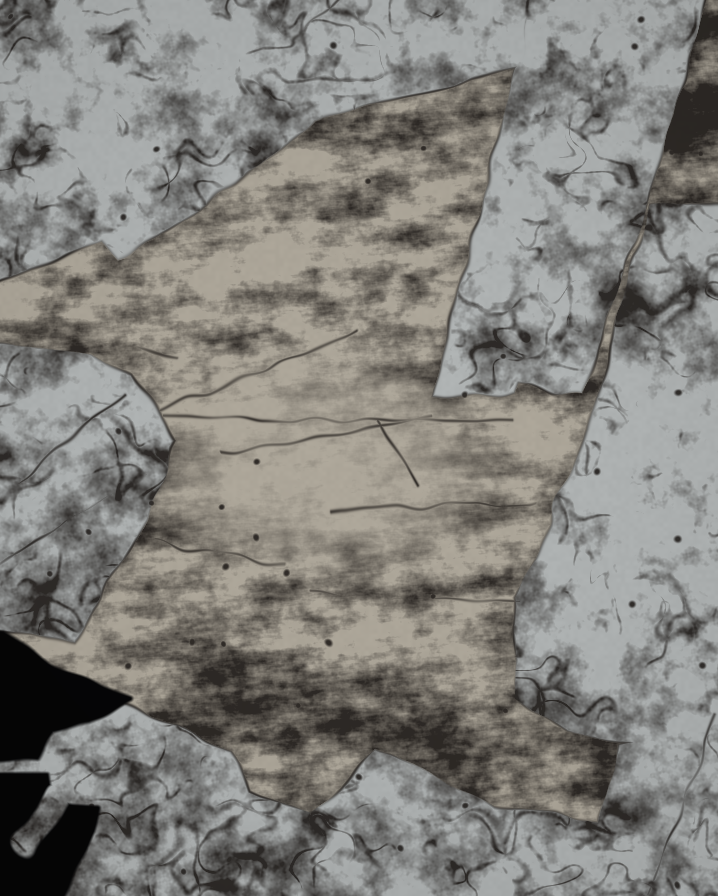
This texture is drawn by a Shadertoy shader. Its source:

```glsl
// Thin section of rock under the microscope: pale cracked grains around a beige,
// streaky host crystal, with black ore at the lower left. Grains are polygon
// distance fields; grime and fractures come from layered value noise.

const vec3 GRAIN_COLOR = vec3(0.675, 0.69, 0.69);
const vec3 HOST_COLOR  = vec3(0.665, 0.64, 0.59);
const vec3 GRIME_COLOR = vec3(0.13, 0.115, 0.105);
const vec3 ORE_COLOR   = vec3(0.02, 0.02, 0.022);
const float GRAIN_GRIME = 0.07;    // mean dirt in the pale grains
const float HOST_GRIME  = 0.20;    // mean dirt in the host
const float CONTRAST    = 0.27;    // spread of the dirt
const float CRACK_WIDTH = 0.0019;
const float EDGE_WIDTH  = 0.0021;

// Grain outlines, in units of the canvas height
const vec2 TOP[8] = vec2[8](vec2(-.1, .64), vec2(.11, .73), vec2(.13, .71), vec2(.215, .76),
    vec2(.35, .865), vec2(.585, .925), vec2(.60, 1.1), vec2(-.1, 1.1));
const vec2 LATH[8] = vec2[8](vec2(.482, .555), vec2(.575, .56), vec2(.58, .57), vec2(.65, .558),
    vec2(.715, .75), vec2(.82, 1.1), vec2(.61, 1.1), vec2(.575, .925));
const vec2 RIGHT[8] = vec2[8](vec2(.575, .22), vec2(.63, .185), vec2(.70, .17), vec2(.9, .1),
    vec2(.9, .78), vec2(.725, .77), vec2(.655, .52), vec2(.575, .33));
const vec2 LEFT[8] = vec2[8](vec2(-.1, .30), vec2(.085, .285), vec2(.165, .42), vec2(.195, .505),
    vec2(.15, .58), vec2(.10, .605), vec2(.03, .617), vec2(-.1, .617));
const vec2 BOTTOM[8] = vec2[8](vec2(.3, -.1), vec2(.9, -.1), vec2(.9, .2), vec2(.69, .17),
    vec2(.67, .085), vec2(.55, .10), vec2(.42, .165), vec2(.35, .09));
const vec2 CORNER[8] = vec2[8](vec2(-.1, -.1), vec2(.31, -.1), vec2(.35, .09), vec2(.28, .115),
    vec2(.26, .16), vec2(.14, .215), vec2(.02, .17), vec2(-.1, .16));
const vec2 ORE_UPPER[8] = vec2[8](vec2(-.1, .30), vec2(0., .29), vec2(.06, .255), vec2(.145, .22),
    vec2(.10, .195), vec2(.06, .185), vec2(.04, .155), vec2(-.1, .155));
const vec2 ORE_LOWER[8] = vec2[8](vec2(-.1, .135), vec2(.05, .135), vec2(.06, .10), vec2(.11, .095),
    vec2(.105, .07), vec2(.07, 0.), vec2(.05, -.1), vec2(-.1, -.1));

// Long fractures: start and end point
const vec4 CRACKS[12] = vec4[12](vec4(.175, .54, .40, .63), vec4(.18, .535, .57, .53),
    vec4(.25, .495, .48, .535), vec4(.17, .395, .32, .37), vec4(.35, .34, .58, .325),
    vec4(.42, .53, .47, .46), vec4(.37, .43, .60, .44), vec4(0., .37, .16, .47),
    vec4(.02, .46, .14, .56), vec4(.72, 0., .80, .2), vec4(.33, .96, .38, 1.), vec4(.05, .63, .20, .60));

float hash(vec2 p) {
    vec3 q = fract(vec3(p.xyx) * 0.1031);
    q += dot(q, q.yzx + 33.33);
    return fract((q.x + q.y) * q.z);
}

float noise(vec2 p) {
    vec2 i = floor(p), f = fract(p);
    f = f * f * (3.0 - 2.0 * f);
    return mix(mix(hash(i), hash(i + vec2(1, 0)), f.x),
               mix(hash(i + vec2(0, 1)), hash(i + 1.0), f.x), f.y);
}

// Signed layered noise with a spread of about one
float roughness(vec2 p) {
    float sum = 0.0, amp = 3.8;
    for (int i = 0; i < 5; i++) {
        sum += amp * (noise(p) - 0.5);
        p = mat2(1.98, 0.3, -0.3, 1.98) * p + 17.3;
        amp *= 0.68;
    }
    return sum;
}

float segment(vec2 p, vec2 a, vec2 b) {
    vec2 e = b - a;
    return length(p - a - e * clamp(dot(p - a, e) / dot(e, e), 0.0, 1.0));
}

// Signed distance to a polygon, negative inside
float polygon(vec2 p, vec2 v[8]) {
    float d = 9.0, s = 1.0;
    for (int i = 0; i < 8; i++) {
        vec2 a = v[i], b = v[(i + 7) % 8], e = b - a, w = p - a;
        d = min(d, segment(p, a, b));
        bvec3 c = bvec3(p.y >= a.y, p.y < b.y, e.x * w.y > e.y * w.x);
        if (all(c) || all(not(c))) s = -s;
    }
    return s * d;
}

// Thin wandering lines where the noise crosses its middle
float veins(vec2 p, float width) {
    return 1.0 - smoothstep(0.0, width, abs(noise(p) - 0.5));
}

void mainImage(out vec4 fragColor, in vec2 fragCoord) {
    vec2 p = fragCoord / iResolution.y;
    float aa = 1.0 / iResolution.y;
    vec2 wobble = vec2(noise(p * 34.0), noise(p * 34.0 + 70.0)) - 0.5;
    vec2 q = p + 0.009 * wobble;

    // Grains against host
    float d = min(min(polygon(q, TOP), polygon(q, LATH)), min(polygon(q, RIGHT), polygon(q, LEFT)));
    d = min(d, min(polygon(q, BOTTOM), polygon(q, CORNER)));
    float host = smoothstep(-aa, aa, d);

    // Patchy dirt and short fractures inside the grains
    float patches = roughness(p * 7.0 + 40.0);
    float grainDirt = GRAIN_GRIME + CONTRAST * (0.75 * roughness(p * 24.0) + 0.45 * patches);
    vec2 bent = p + 0.035 * wobble;
    float fractures = max(veins(bent * vec2(24, 19), 0.09), veins(bent * vec2(37, 45) + 9.0, 0.12));
    grainDirt += 0.5 * fractures * smoothstep(-0.7, 0.8, roughness(p * 15.0 + 5.0));
    grainDirt += 0.12 * smoothstep(0.3, 0.0, p.y);

    // Streaked dirt in the host: a clear pool, dark lower band, upper rim and right wedge
    vec2 along = mat2(0.998, -0.06, 0.06, 0.998) * p;
    float streaks = 0.65 * roughness(along * vec2(10, 38)) + 0.55 * roughness(p * 34.0 + 3.0);
    float pool = exp(-pow(length((p - vec2(.36, .48)) / vec2(.21, .12)), 4.0));
    float band = exp(-pow(segment(p, vec2(.22, .22), vec2(.68, .14)) / 0.055, 2.0));
    float rim = exp(-pow(segment(p, vec2(.38, .865), vec2(.58, .915)) / 0.03, 2.0));
    float margin = exp(-pow(segment(p, vec2(.52, .53), vec2(.57, .37)) / 0.035, 2.0));
    float wedge = smoothstep(0.71, 0.74, p.x) * smoothstep(0.75, 0.79, p.y);
    float hostDirt = HOST_GRIME + CONTRAST * streaks * (1.0 - 0.65 * pool) - 0.15 * pool
        + 0.40 * band + 0.35 * rim + 0.15 * margin + 0.40 * wedge + 0.20 * exp(-max(d, 0.0) / 0.012);
    float dirt = clamp(mix(grainDirt, hostDirt, host), 0.0, 0.92);

    // Dark grain edges and long fractures
    float fade = 0.35 + 0.65 * noise(p * 28.0 + 11.0);
    float lines = exp(-pow(d / EDGE_WIDTH, 2.0));
    for (int i = 0; i < 12; i++) {
        float c = segment(q, CRACKS[i].xy, CRACKS[i].zw);
        lines = max(lines, exp(-pow(c / CRACK_WIDTH, 2.0)));
    }
    dirt = max(dirt, 0.9 * lines * fade);

    // Scattered black specks
    vec2 cell = floor(p * 26.0), spot = fract(p * 26.0) - 0.5;
    spot -= 0.4 * (vec2(hash(cell), hash(cell + 31.0)) - 0.5);
    float speck = 1.0 - smoothstep(0.04, 0.14, length(spot + 0.15 * wobble));
    dirt = max(dirt, 0.9 * speck * step(0.91, hash(cell + 77.0)));

    vec3 color = mix(GRAIN_COLOR, HOST_COLOR, host) * (0.985 + 0.03 * noise(p * 210.0));
    color = mix(color, GRIME_COLOR, dirt);

    // Opaque ore with a pale inlet
    float inlet = 0.018 - segment(q, vec2(.03, .06), vec2(.065, .11));
    float ore = min(polygon(q, ORE_UPPER), max(polygon(q, ORE_LOWER), inlet)) - 0.003;
    color = mix(ORE_COLOR, color, smoothstep(-0.002, 0.003, ore));

    // Soft falloff of the lamp
    color *= 1.02 - 0.22 * dot(p - vec2(.4, .5), p - vec2(.4, .5));
    fragColor = vec4(color, 1.0);
}
```
